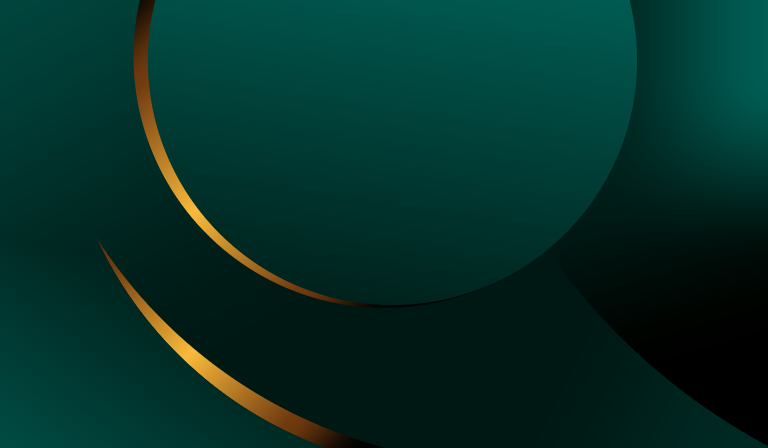
A WebGL 1 fragment shader for this background:

```glsl
precision highp float;

uniform vec2 u_resolution;

// Circles as (centre x, centre y, radius), in canvas heights
const vec3 DISK = vec3(0.876, 0.865, 0.546);
const vec3 DISK_RIM = vec3(0.859, 0.8736, 0.561);
const vec3 BAND = vec3(1.139, 1.0617, 1.0973);
const vec3 BAND_RIM = vec3(1.0342, 0.8501, 0.9034);
const vec3 RIGHT_PANEL = vec3(2.3803, 1.2506, 1.413);

// Gold highlights as (x, y, half length of the sheen)
const vec3 DISK_SHEEN = vec3(0.436, 0.530, 0.459);
const vec3 BAND_SHEEN = vec3(0.425, 0.2125, 0.42);
const vec2 SHEEN_AXIS = vec2(0.7071, -0.7071);

const vec3 GOLD_BRIGHT = vec3(0.98, 0.73, 0.23);
const vec3 GOLD_BROWN = vec3(0.44, 0.23, 0.06);
const vec3 GOLD_DARK = vec3(0.01, 0.01, 0.005);
const float BROWN_STOP = 0.62;

// Teal shade from its brightness
vec3 teal(float level) {
    return vec3(0.0, level, max(0.0, 0.93 * level - 0.011));
}

// Smooth coverage of a circle
float inside(vec2 p, vec3 circle) {
    float d = length(p - circle.xy) - circle.z;
    return clamp(0.5 - d * u_resolution.y, 0.0, 1.0);
}

// Metallic gradient falling off on both sides of a highlight
vec3 gold(vec2 p, vec3 sheen) {
    float t = abs(dot(p - sheen.xy, SHEEN_AXIS)) / sheen.z;
    vec3 lit = mix(GOLD_BRIGHT, GOLD_BROWN, clamp(t / BROWN_STOP, 0.0, 1.0));
    return mix(lit, GOLD_DARK, smoothstep(BROWN_STOP, 1.0, t));
}

// Dark sweep, lighter towards the top left and bottom right
float bandLevel(vec2 p) {
    float rise = dot(p - vec2(0.7, 0.3), vec2(-0.5, 0.86));
    return 0.095 + 0.185 * smoothstep(0.0, 1.1, rise)
         + 0.065 * smoothstep(1.15, 1.65, p.x - 0.5 * p.y);
}

// Glow of the bottom left corner
float cornerLevel(vec2 p) {
    return 0.30 - 0.20 * p.x - 0.27 * p.y;
}

// Right panel: black below, bright at the top right
float panelLevel(vec2 p) {
    float ambient = smoothstep(0.1, 0.65, p.y - 0.3 * (p.x - 1.3));
    float glow = smoothstep(1.27, 1.75, p.x) * smoothstep(0.4, 0.85, p.y);
    return 0.12 * ambient + 0.25 * glow;
}

float diskLevel(vec2 p) {
    return 0.355 + 0.045 * (p.x - 1.34) - 0.295 * (1.0 - p.y);
}

void main() {
    vec2 p = gl_FragCoord.xy / u_resolution.y;

    // Backdrop and the lower sweep
    float sweep = bandLevel(p);
    vec3 color = teal(max(sweep, cornerLevel(p)));
    color = mix(color, gold(p, BAND_SHEEN), inside(p, BAND_RIM));
    float aboveRim = inside(p, BAND);
    color = mix(color, teal(sweep), aboveRim);

    // Keep the backdrop continuous past the tip of the crescent
    float outsideBoth = (1.0 - inside(p, BAND_RIM)) * (1.0 - aboveRim);
    color = mix(color, teal(max(sweep, cornerLevel(p))), outsideBoth);

    // Right panel
    color = mix(color, teal(panelLevel(p)), inside(p, RIGHT_PANEL));

    // Large disk over its gold rim
    color = mix(color, gold(p, DISK_SHEEN), inside(p, DISK_RIM));
    color = mix(color, teal(diskLevel(p)), inside(p, DISK));

    gl_FragColor = vec4(color, 1.0);
}
```
